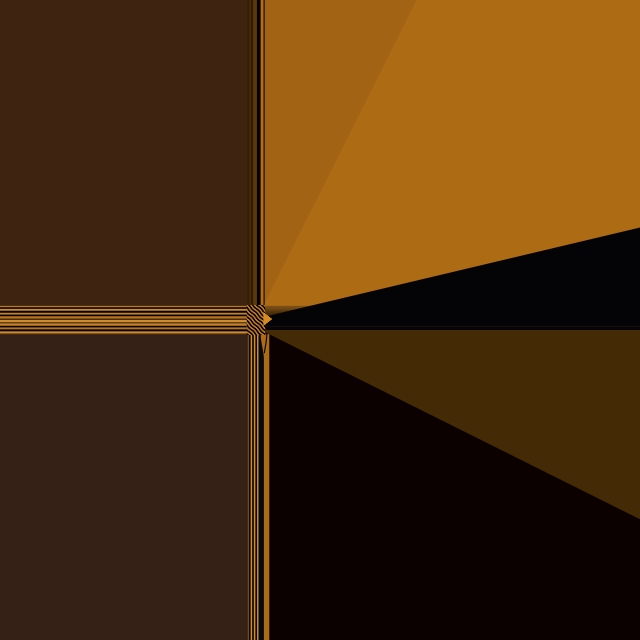
Reproduce this background procedurally as a WebGL 2 fragment shader.

```glsl
#version 300 es
precision highp float;
// Flat amber, brown and black sectors meeting at an off-centre crossing.
// Half planes cut the sectors; looped bands draw the striped arms, and
// a diagonal wave fills the knot where the arms cross.
uniform vec2 u_resolution;
out vec4 outColor;

float pixel;

// Smooth half plane: one where d is positive.
float side(float d) {
    return clamp(d / pixel + 0.5, 0.0, 1.0);
}

// Smooth band between two limits.
float band(float x, float low, float high) {
    return clamp(side(x - low) - side(x - high), 0.0, 1.0);
}

// Signed distance above the line y = slope * x + height.
float above(vec2 q, float slope, float height) {
    return (q.y - slope * q.x - height) / sqrt(1.0 + slope * slope);
}

const vec3 AMBER = vec3(0.68, 0.42, 0.08);
const vec3 GOLD = vec3(0.84, 0.55, 0.13);
const vec3 OLIVE = vec3(0.27, 0.17, 0.02);
const vec3 BLACK = vec3(0.015, 0.015, 0.022);

// Large sectors right of the crossing.
vec3 rightSectors(vec2 q) {
    float shade = side((q.x + 0.0196 - 0.501 * q.y) / 1.118);
    vec3 upper = mix(vec3(0.635, 0.39, 0.08), AMBER, shade);

    // Dim sliver between the amber field and the black wedge.
    vec3 sliver = mix(OLIVE, vec3(0.48, 0.31, 0.09), smoothstep(0.008, 0.022, q.y));
    upper = mix(sliver, upper, side(q.y - 0.0221));

    vec3 color = mix(BLACK, upper, side(above(q, 0.2374, 0.0068)));
    color = mix(color, vec3(0.15, 0.06, 0.04), band(q.y, -0.0104, -0.0092));

    vec3 lower = mix(vec3(0.043, 0.004, 0.0), OLIVE, side(above(q, -0.499, -0.0219)));
    return mix(lower, color, side(q.y + 0.0156));
}

// Upright arm above the crossing: brown bars, a dark gap, a bright rim.
vec3 upperArm(float x) {
    vec3 color = vec3(0.19, 0.115, 0.025);
    color = mix(color, OLIVE, band(x, -0.0311, -0.0277));
    color = mix(color, vec3(0.36, 0.22, 0.04), band(x, -0.0245, -0.0185));
    color = mix(color, BLACK, band(x, -0.0185, -0.0127));
    return mix(color, vec3(0.70, 0.43, 0.10), side(x + 0.0127));
}

// Upright arm below: gold bars, a navy spike and an amber edge.
vec3 lowerArm(vec2 q) {
    vec3 color = BLACK;
    for (int i = 0; i < 4; i++) {
        float x = -0.0322 + 0.005 * float(i);
        vec3 bar = mix(vec3(0.48, 0.31, 0.09), GOLD, min(float(i), 1.0));
        color = mix(color, bar, band(q.x, x - 0.0012, x + 0.0012));
    }
    float taper = smoothstep(-0.062, -0.022, q.y);
    float edge = -0.0077 - 0.005 * taper;
    color = mix(color, vec3(0.02, 0.035, 0.07), band(q.x, -0.0155, edge));
    color = mix(color, AMBER, side(q.x - edge));

    // Dark dart inside the amber edge.
    float dart = -0.0077 + 0.0045 * taper;
    float inDart = band(q.x, dart - 0.0009, dart + 0.0009);
    return mix(color, BLACK, inDart * side(q.y + 0.052));
}

// Level arm: gold and tan rows parted by dark lines of varied width.
vec3 levelArm(float y) {
    float tint = fract(sin(floor(y / 0.0029) * 12.9898) * 43758.5453);
    vec3 color = mix(AMBER, vec3(0.86, 0.58, 0.22), tint);
    for (int i = 0; i < 7; i++) {
        float row = 0.0187 - 0.0058 * float(i);
        float halfWidth = 0.0011 + 0.0005 * cos(1.257 * (float(i) - 1.0));
        color = mix(color, BLACK, band(y, row - halfWidth, row + halfWidth));
    }
    return mix(vec3(0.48, 0.31, 0.09), color, side(y + 0.0205));
}

// Knot: diagonal stripes with a slight ripple.
vec3 knot(vec2 q) {
    float wave = sin((q.x + q.y) * 924.0 + 0.7 * sin((q.x - q.y) * 260.0));
    return mix(BLACK, vec3(0.76, 0.47, 0.11), side(wave * 0.0011));
}

void main() {
    pixel = 1.0 / min(u_resolution.x, u_resolution.y);
    vec2 q = gl_FragCoord.xy / u_resolution - vec2(0.42, 0.5);

    // Left fields and right sectors.
    vec3 leftField = mix(vec3(0.212, 0.129, 0.09), vec3(0.243, 0.141, 0.063), side(q.y));
    vec3 color = mix(leftField, rightSectors(q), side(q.x + 0.006));

    // Striped arms.
    float upper = side(q.y - 0.0221);
    float lower = side(-0.0221 - q.y);
    color = mix(color, upperArm(q.x), upper * band(q.x, -0.0337, -0.0085));
    color = mix(color, lowerArm(q), lower * band(q.x, -0.0337, 0.0007));
    color = mix(color, levelArm(q.y), band(q.y, -0.0221, 0.0221) * side(-0.034 - q.x));

    // Knot, with a small gold beak pointing right.
    float inKnot = band(q.y, -0.0235, 0.0235) * band(q.x, -0.0345, -0.0055);
    color = mix(color, knot(q), inKnot);
    float beak = 0.0055 - q.x - 1.3 * abs(q.y - 0.0015);
    color = mix(color, GOLD, side(beak) * side(q.x + 0.0085));

    outColor = vec4(color, 1.0);
}
```
